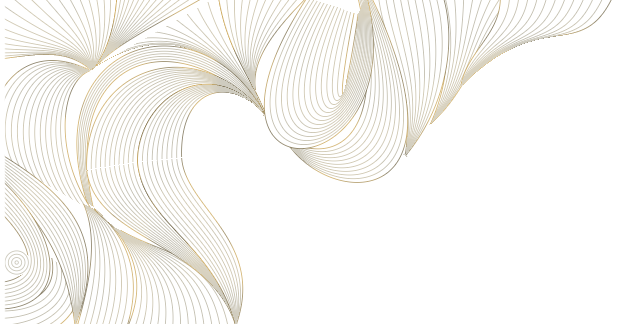
Give the GLSL for this background, as a Shadertoy shader.

```glsl
// Flowing waves of fine gold and olive lines on white paper.
// Each ribbon blends two cubic curves; a pixel is solved for its place along (t)
// and across (s) the ribbon, and lines are drawn at even steps of s.
#define DESIGN vec2(768.0, 390.0)
#define MARGIN 6.0
#define HALF_WIDTH 0.5
#define STEPS 22
#define LINE_ALPHA 0.62
#define EDGE_ALPHA 0.85
#define OLIVE vec3(0.47, 0.43, 0.32)
#define GOLD vec3(0.80, 0.66, 0.36)
#define PALE vec3(0.66, 0.64, 0.55)
#define Curve mat4x2

vec2 p;        // position in design units, y downwards
float px;      // size of one pixel in design units
vec3 paint;    // colour so far
vec3 edgeInk;  // local metallic tone

float hash(vec2 c) {
    vec3 q = fract(c.xyx * 0.1031);
    q += dot(q, q.yzx + 33.3);
    return fract((q.x + q.y) * q.z);
}

float noise(vec2 q) {
    vec2 i = floor(q), f = smoothstep(0.0, 1.0, q - i);
    vec2 e = vec2(1, 0);
    return mix(mix(hash(i), hash(i + e), f.x),
               mix(hash(i + e.yx), hash(i + e.xx), f.x), f.y);
}

float cross2(vec2 a, vec2 b) { return a.x * b.y - a.y * b.x; }

vec2 along(Curve c, float t) {
    float u = 1.0 - t;
    return c * vec4(u * u * u, 3.0 * u * u * t, 3.0 * u * t * t, t * t * t);
}

// Sign tells on which side of the ruling from a(t) to b(t) the point lies
float side(Curve a, Curve b, float t) {
    vec2 start = along(a, t);
    return cross2(p - start, along(b, t) - start);
}

void drawLines(Curve a, Curve b, float t, float count) {
    const float h = 0.002;
    vec2 start = along(a, t), across = along(b, t) - start;
    float s = dot(p - start, across) / max(dot(across, across), 1e-6);
    float outside = abs(s - clamp(s, 0.0, 1.0));
    if (outside * length(across) > 3.0) return;
    vec2 tangent = mix(along(a, t + h) - along(a, t - h), along(b, t + h) - along(b, t - h), s);
    float spacing = abs(cross2(across, tangent)) / (max(length(tangent), 1e-5) * count);
    float line = clamp(round(s * count), 0.0, count);
    float cover = clamp((HALF_WIDTH - abs(s * count - line) * spacing) / px + 0.5, 0.0, 1.0);
    // Lines closer than a pixel become an even tone
    float tone = min(2.0 * HALF_WIDTH / max(spacing, 0.01), 0.8);
    if (outside == 0.0) {
        cover = mix(tone, cover, smoothstep(0.7, 1.7, spacing / px));
        paint = vec3(1);
    }
    bool edge = line == 0.0 || line == count;
    vec3 ink = edge ? edgeInk : mix(PALE, edgeInk, 0.25);
    paint = mix(paint, ink, cover * (edge ? EDGE_ALPHA : LINE_ALPHA));
}

void ribbon(Curve a, Curve b, float count) {
    vec2 lo = min(min(min(a[0], a[1]), min(a[2], a[3])), min(min(b[0], b[1]), min(b[2], b[3])));
    vec2 hi = max(max(max(a[0], a[1]), max(a[2], a[3])), max(max(b[0], b[1]), max(b[2], b[3])));
    if (any(lessThan(p, lo - 3.0)) || any(greaterThan(p, hi + 3.0))) return;
    float t0 = 0.002, side0 = side(a, b, t0);
    for (int i = 1; i <= STEPS; i++) {
        float t1 = mix(0.002, 0.998, float(i) / float(STEPS)), side1 = side(a, b, t1);
        if (side0 * side1 < 0.0) {
            float l = t0, r = t1;
            for (int k = 0; k < 11; k++) {
                float m = 0.5 * (l + r);
                if (side(a, b, m) * side0 > 0.0) l = m; else r = m;
            }
            drawLines(a, b, 0.5 * (l + r), count);
        }
        t0 = t1; side0 = side1;
    }
}

void mainImage(out vec4 fragColor, in vec2 fragCoord) {
    p = fragCoord / iResolution.xy * DESIGN;
    p.y = DESIGN.y - p.y;
    px = DESIGN.y / iResolution.y;
    paint = vec3(1);
    edgeInk = mix(OLIVE, GOLD, smoothstep(0.25, 0.7, noise(p * 0.025)));

    // Upper left fans
    Curve stem = Curve(135, -100, 150, 0, 135, 55, 112, 83);
    Curve leaf = Curve(262, -5, 272, 60, 300, 90, 319, 138);
    ribbon(Curve(-110, 70, 0, 90, 60, 40, 110, 85), stem, 19.0);
    ribbon(stem, Curve(290, -30, 200, 25, 140, 50, 112, 83), 13.0);
    ribbon(leaf, Curve(112, 82, 190, 30, 260, 50, 319, 138), 12.0);
    ribbon(Curve(370, -5, 310, 55, 290, 95, 319, 138), leaf, 11.0);
    ribbon(Curve(105, 245, 40, 50, 240, -10, 318, 138), Curve(112, 250, 70, 70, 210, 20, 318, 138), 6.0);
    ribbon(Curve(108, 85, 70, 100, 65, 190, 112, 255), Curve(108, 85, 20, 40, -30, 130, 0, 190), 13.0);

    // Lower left folds and swirl
    ribbon(Curve(100, 245, 120, 290, 105, 350, 92, 395), Curve(110, 250, 150, 280, 175, 330, 150, 400), 8.0);
    ribbon(Curve(112, 250, 160, 290, 180, 340, 150, 400), Curve(112, 250, 160, 310, 260, 290, 283, 392), 14.0);
    ribbon(Curve(-5, 365, 40, 370, 70, 350, 62, 310), Curve(-5, 420, 60, 410, 100, 380, 95, 340), 6.0);
    ribbon(Curve(0, 185, 90, 240, 130, 290, 90, 392), Curve(0, 215, 50, 270, 80, 310, 90, 392), 9.0);
    ribbon(Curve(0, 215, 80, 290, 80, 370, 0, 372), Curve(0, 255, 45, 300, 45, 335, 0, 340), 7.0);
    float radius = length(p - vec2(20, 316));
    if (radius < 16.0) {
        float ring = abs(fract(radius / 4.0) - 0.5) * 4.0;
        paint = mix(vec3(1), PALE, LINE_ALPHA * clamp((HALF_WIDTH - ring) / px + 0.5, 0.0, 1.0));
    }

    // Central crest, arching over and falling to the lower edge
    Curve crestTop = Curve(318, 138, 250, 60, 165, 120, 165, 195);
    Curve crestFall = Curve(165, 195, 172, 270, 255, 290, 283, 392);
    ribbon(Curve(318, 138, 235, 35, 100, 80, 104, 205), crestTop, 11.0);
    ribbon(Curve(104, 205, 115, 290, 250, 290, 283, 392), crestFall, 11.0);
    ribbon(crestTop, Curve(318, 138, 275, 90, 215, 105, 218, 190), 9.0);
    ribbon(crestFall, Curve(218, 190, 222, 250, 320, 290, 283, 392), 9.0);

    // Right tail
    ribbon(Curve(520, -10, 550, 60, 530, 120, 516, 150), Curve(630, -10, 565, 50, 575, 95, 516, 150), 9.0);
    ribbon(Curve(600, -10, 605, 40, 560, 60, 553, 104), Curve(738, -10, 700, 80, 650, 5, 553, 104), 12.0);
    ribbon(Curve(445, -10, 450, 60, 500, 110, 486, 188), Curve(530, -10, 550, 50, 535, 130, 486, 188), 10.0);

    // Hanging lobe and teardrop
    ribbon(Curve(342, 168, 395, 255, 575, 255, 440, -15), Curve(342, 168, 400, 200, 470, 170, 428, -10), 10.0);
    ribbon(Curve(370, -5, 200, 250, 500, 230, 440, -5), Curve(425, 15, 400, 145, 412, 142, 430, 15), 14.0);

    paint = mix(vec3(1), paint, smoothstep(-px, px, p.x - MARGIN));
    fragColor = vec4(paint, 1.0);
}
```
